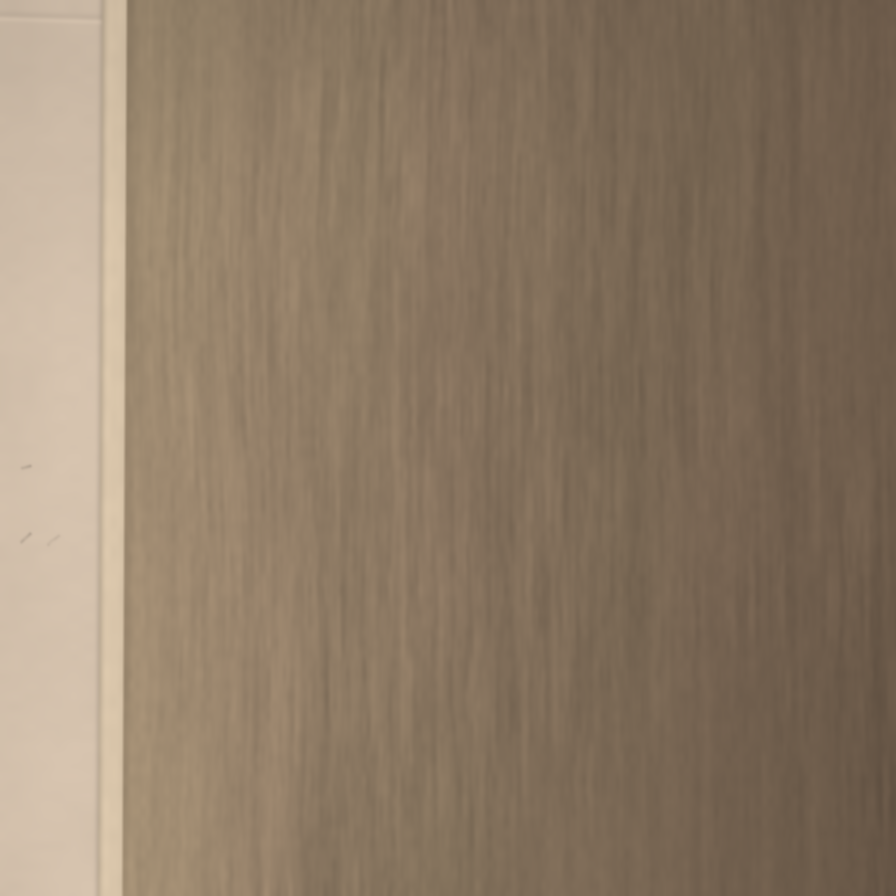
Write a Shadertoy shader that draws this texture.

```glsl
#define WOOD_LIGHT vec3(0.657, 0.573, 0.467)
#define WOOD_DARK vec3(0.420, 0.352, 0.286)
#define WALL_COLOR vec3(0.832, 0.758, 0.677)
#define TRIM_COLOR vec3(0.842, 0.765, 0.660)
#define TRIM_LEFT 0.109
#define TRIM_RIGHT 0.1365
#define TRIM_LEAN 0.005
#define SEAM_HEIGHT 0.979
#define GRAIN_CONTRAST 0.115
#define SOFTNESS 0.0024

float hash(vec2 p) {
    vec3 q = fract(vec3(p.xyx) * 0.1031);
    q += dot(q, q.yzx + 33.33);
    return fract((q.x + q.y) * q.z);
}

float noise(vec2 p) {
    vec2 cell = floor(p), f = fract(p);
    f = f * f * (3.0 - 2.0 * f);
    return mix(mix(hash(cell), hash(cell + vec2(1, 0)), f.x),
               mix(hash(cell + vec2(0, 1)), hash(cell + vec2(1, 1)), f.x), f.y);
}

// Noise centred on zero
float ripple(vec2 p) { return noise(p) - 0.5; }

float segmentDistance(vec2 p, vec2 a, vec2 b) {
    vec2 ab = b - a;
    return length(p - a - ab * clamp(dot(p - a, ab) / dot(ab, ab), 0.0, 1.0));
}

float line(float d, float width) { return exp(-d * d / (width * width)); }

vec3 woodColor(vec2 p) {
    // Light falls off from left to right
    float across = clamp((p.x - TRIM_RIGHT) / (1.0 - TRIM_RIGHT), 0.0, 1.0);
    vec3 color = mix(WOOD_LIGHT, WOOD_DARK, pow(across, 0.7));
    color *= 1.0 - 0.10 * smoothstep(0.7, 1.05, p.y) * (1.0 - across);
    color *= 1.0 - 0.05 * across * smoothstep(0.5, 0.0, p.y);

    // Long fibres that wander slightly, from broad bands to fine threads
    vec2 g = p;
    g.x += 0.010 * ripple(p * vec2(5.0, 3.0)) + 0.002 * ripple(p * vec2(18.0, 9.0));
    float grain = 0.34 * ripple(g * vec2(13.0, 1.2));
    grain += 0.30 * ripple(g * vec2(42.0, 2.0) + 17.0);
    grain += 0.42 * ripple(g * vec2(90.0, 3.5) + 41.0);

    // Fine threads come and go in patches, broken by a short tooth
    float patches = smoothstep(0.2, 0.8, noise(p * vec2(8.0, 3.0) + 5.0));
    grain += (0.30 + 0.60 * patches) * ripple(g * vec2(150.0, 9.0) + 73.0);
    grain += (0.20 + 0.25 * patches) * ripple(g * vec2(210.0, 32.0) + 87.0);
    grain += 0.30 * ripple(p * vec2(150.0, 85.0) + 29.0);

    // Faint pointed figure and soft pores
    float rings = g.x * 34.0 + 5.0 * noise(p * vec2(6.0, 1.6) + 8.0);
    grain += 0.08 * sin(6.2832 * rings) * smoothstep(0.45, 0.8, noise(p * vec2(5.0, 2.0) + 61.0));
    grain -= 0.14 * smoothstep(0.75, 1.0, noise(g * vec2(110.0, 24.0) + 93.0));
    color *= 1.0 + GRAIN_CONTRAST * grain;

    // Soft clouds and drifting warmth
    color *= 1.0 + 0.045 * ripple(p * vec2(5.0, 3.5) + 31.0);
    float warmth = ripple(g * vec2(10.0, 2.5) + 52.0);
    return color * (1.0 + warmth * vec3(0.012, -0.008, 0.012));
}

vec3 wallColor(vec2 p) {
    vec3 color = WALL_COLOR * (1.0 - 0.06 * smoothstep(0.6, 1.0, p.y));
    color *= 0.985 + 0.02 * smoothstep(0.0, 0.08, p.x);
    color *= 1.0 + 0.018 * ripple(p * vec2(9.0, 14.0));
    color *= 1.0 + 0.012 * ripple(p * vec2(60.0, 90.0));

    // Horizontal joint with a lit lower lip
    float seam = p.y - SEAM_HEIGHT + 0.03 * p.x;
    color *= 1.0 - 0.04 * line(seam - 0.005, 0.004);
    color *= 1.0 + 0.045 * line(seam, 0.003);

    // Sparse soft scuffs
    for (int i = 0; i < 3; i++) {
        float id = float(i);
        vec2 start = vec2(0.01 + 0.06 * hash(vec2(id, 3.0)), 0.22 + 0.30 * hash(vec2(id, 7.0)));
        float angle = 0.2 + 0.9 * hash(vec2(id, 11.0));
        float reach = 0.008 + 0.012 * hash(vec2(id, 19.0));
        float d = segmentDistance(p, start, start + reach * vec2(cos(angle), sin(angle)));
        color *= 1.0 - 0.16 * line(d, 0.0022) * noise(p * 150.0);
    }
    return color;
}

vec3 trimColor(vec2 p, float t) {
    vec3 color = TRIM_COLOR * (1.0 - 0.05 * smoothstep(0.65, 1.0, p.y));
    color *= 0.965 + 0.045 * smoothstep(0.0, 0.5, t);
    color *= 1.0 - 0.02 * smoothstep(0.7, 1.0, t);
    return color * (1.0 + 0.022 * ripple(p * vec2(110.0, 60.0)));
}

void mainImage(out vec4 fragColor, in vec2 fragCoord) {
    vec2 p = fragCoord / iResolution.xy;
    float x = p.x - TRIM_LEAN * p.y;
    float soft = max(SOFTNESS, 0.75 / iResolution.x);

    // Wall, trim strip and board side by side
    float t = (x - TRIM_LEFT) / (TRIM_RIGHT - TRIM_LEFT);
    vec3 color = mix(wallColor(p), trimColor(p, t), smoothstep(-soft, soft, x - TRIM_LEFT));
    color *= 1.0 - 0.085 * line(x - TRIM_LEFT, 0.0036);
    color *= 1.0 + 0.025 * line(x - TRIM_LEFT - 0.008, 0.004);

    // Board edge with a thin contact shadow
    vec3 wood = woodColor(p) * (1.0 - 0.08 * line(x - TRIM_RIGHT - 0.002, 0.008));
    color = mix(color, wood, smoothstep(-soft, soft, x - TRIM_RIGHT));
    fragColor = vec4(clamp(color, 0.0, 1.0), 1.0);
}
```
